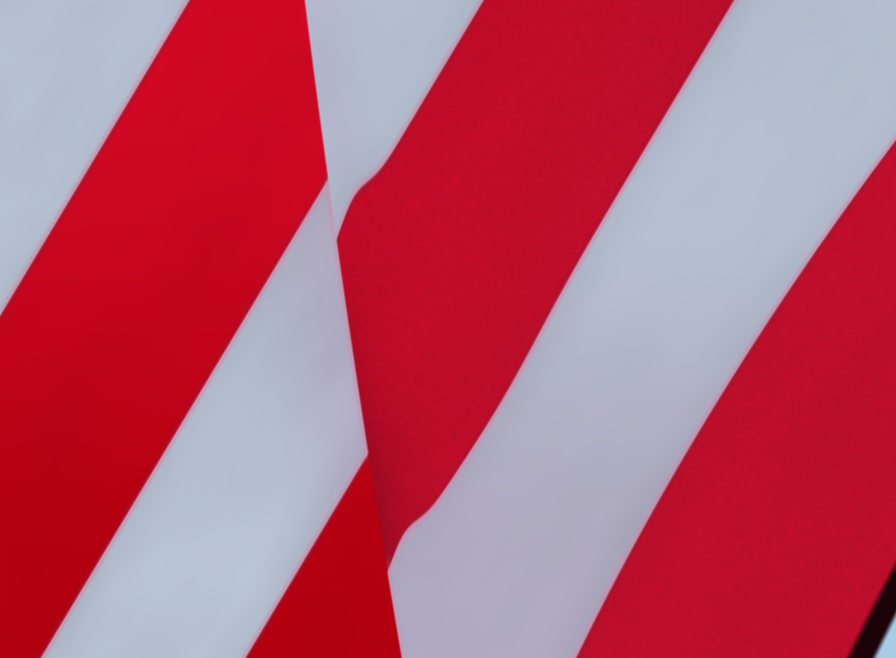
Give the GLSL for this texture, as a WebGL 2 fragment shader.

```glsl
#version 300 es
precision highp float;

uniform vec2 u_resolution;
out vec4 fragColor;

const vec3 RED = vec3(0.77, 0.03, 0.135);
const vec3 DEEP_RED = vec3(0.70, 0.0, 0.06);
const vec3 DULL_RED = vec3(0.74, 0.055, 0.17);
const vec3 COOL_WHITE = vec3(0.71, 0.75, 0.82);
const vec3 LILAC_WHITE = vec3(0.69, 0.67, 0.76);
const vec3 SEAM_PINK = vec3(0.81, 0.55, 0.67);
const vec3 SEAM_SHADE = vec3(0.58, 0.07, 0.19);
const vec3 HEM_DARK = vec3(0.11, 0.01, 0.04);
const vec3 SKY_WHITE = vec3(0.66, 0.80, 0.90);
const float SLANT = 0.6;

vec2 gradientAt(vec2 cell) {
    vec2 q = fract(cell * vec2(0.1031, 0.1137));
    q += dot(q, q.yx + 33.33);
    float angle = 6.2832 * fract((q.x + q.y) * q.x * 7.31);
    return vec2(cos(angle), sin(angle));
}

float gradientNoise(vec2 p) {
    vec2 i = floor(p), f = fract(p);
    vec2 w = f * f * f * (f * (f * 6.0 - 15.0) + 10.0);
    vec2 e = vec2(1.0, 0.0);
    float a = dot(gradientAt(i), f);
    float b = dot(gradientAt(i + e), f - e);
    float c = dot(gradientAt(i + e.yx), f - e.yx);
    float d = dot(gradientAt(i + 1.0), f - 1.0);
    return mix(mix(a, b, w.x), mix(c, d, w.x), w.y);
}

float fbm(vec2 p) {
    float sum = 0.0, gain = 0.5;
    for (int i = 0; i < 4; i++) {
        sum += gain * gradientNoise(p);
        p = mat2(1.6, 1.2, -1.2, 1.6) * p + 3.7;
        gain *= 0.5;
    }
    return sum;
}

float bump(float x, float width) {
    return exp(-x * x / (width * width));
}

// Signed distance across a repeating stripe, positive inside
float stripe(float s, float start, float width, float period) {
    float c = mod(s - start - 0.5 * width + 0.5 * period, period) - 0.5 * period;
    return 0.5 * width - abs(c);
}

// Two cloth colours joined by a sewn seam
vec3 sewn(float dist, vec3 red, vec3 white, float soft) {
    float d = dist / length(vec2(1.0, SLANT));
    vec3 color = mix(white, red, smoothstep(-soft, soft, d));
    color = mix(color, SEAM_SHADE, 0.45 * bump(d - 0.003, 0.003));
    return mix(color, SEAM_PINK, 0.65 * bump(d + 0.003, 0.0035));
}

// Broad creases running along the stripes
float creases(vec2 p, float s) {
    return fbm(vec2(s * 5.0, (p.y - SLANT * p.x) * 2.2) + 11.0);
}

vec3 leftPanel(vec2 p, float foldDist, float soft) {
    float s = p.x + SLANT * p.y;
    float crease = creases(p, s);
    float dist = stripe(s, 0.288, 0.374, 0.685);
    vec3 red = mix(RED + vec3(0.03, 0.0, 0.0), DEEP_RED, smoothstep(0.15, 0.95, p.y));
    vec3 white = mix(COOL_WHITE, LILAC_WHITE, bump(foldDist, 0.1));
    white *= 1.0 + 0.09 * crease - 0.04 * bump(dist, 0.04);
    vec3 color = sewn(dist, red * (1.0 + 0.08 * crease), white, soft);
    // Thin lit edge of the folded cloth
    float lit = bump(foldDist + 0.003, 0.004) * smoothstep(0.01, -0.01, dist);
    return mix(color, SEAM_PINK, 0.55 * lit);
}

vec3 rightPanel(vec2 p, float foldDist, float soft) {
    float s = p.x + SLANT * p.y;
    // Stripes sag at the fold and bow further out
    float outer = smoothstep(1.15, 1.4, s);
    float bow = mix(0.012 * bump(p.y - 0.62, 0.16), 0.169 * pow(abs(p.y - 0.658), 2.0), outer);
    s += 0.018 * bump(foldDist - 0.035, 0.035) - bow;
    float crease = creases(p, s);
    float dist = max(stripe(s, 0.735, 0.381, 0.7206), s - 1.4557);
    float weave = gradientNoise(p * vec2(70.0, 190.0)) + gradientNoise(p * vec2(160.0, 60.0));
    vec3 red = mix(RED, DULL_RED, smoothstep(0.2, 1.2, p.x + 0.3 * p.y));
    red *= 1.0 + 0.07 * crease + 0.035 * weave;
    red *= 1.0 - 0.2 * exp(-max(foldDist, 0.0) / 0.045) * smoothstep(0.25, 0.8, p.y);
    float lilac = smoothstep(0.25, 0.85, p.y) + 0.5 * bump(foldDist, 0.08);
    vec3 white = mix(COOL_WHITE, LILAC_WHITE, clamp(lilac + 0.4 * crease, 0.0, 1.0));
    white *= 1.0 + 0.08 * crease - 0.04 * bump(dist, 0.04);
    vec3 color = sewn(dist, red, white, soft);
    // Dark hem and the bright cloth beyond it
    color = mix(color, HEM_DARK, smoothstep(1.862, 1.876, s));
    color = mix(color, SKY_WHITE, smoothstep(1.903, 1.915, s));
    float hug = bump(foldDist - 0.003, 0.004) * smoothstep(0.02, -0.01, dist);
    return mix(color, SEAM_PINK, 0.35 * hug * smoothstep(0.6, 0.8, p.y));
}

void main() {
    // Height units, measured downward from the top edge
    vec2 p = vec2(gl_FragCoord.x, u_resolution.y - gl_FragCoord.y) / u_resolution.y;
    float soft = max(0.0022, 0.8 / u_resolution.y);
    float foldDist = p.x - (0.463 + 0.125 * p.y + 0.0225 * p.y * p.y);
    vec3 left = leftPanel(p, foldDist, soft);
    vec3 right = rightPanel(p, foldDist, soft);
    fragColor = vec4(mix(left, right, smoothstep(-soft, soft, foldDist)), 1.0);
}
```
